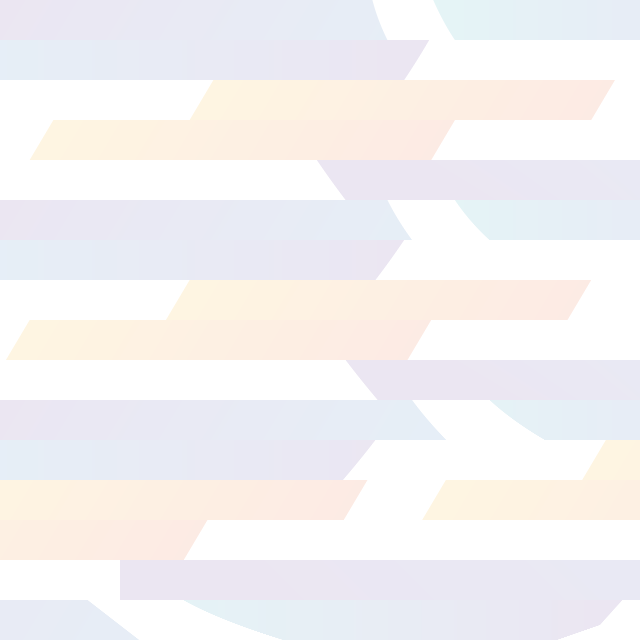
A Shadertoy shader for this background:

```glsl
// Pale ribbons sliced into sixteen horizontal bands on white.
// Every fifth band continues the same curve, so each ribbon edge is a
// polynomial in t, the distance travelled through its own kind of band.

#define BANDS 16.0
#define CYCLE 5.0
#define LEAN 0.594
#define WARM_WIDTH 10.04
#define WARM_STEP 4.0
#define LILAC vec3(0.922, 0.902, 0.949)
#define ICE vec3(0.902, 0.935, 0.967)
#define MINT vec3(0.896, 0.960, 0.966)
#define CREAM vec3(0.997, 0.962, 0.886)
#define PEACH vec3(0.990, 0.920, 0.894)

// Smoothed coverage of the span from left to right.
float span(float x, float left, float right, float pixel) {
    float enter = clamp((x - left) / pixel + 0.5, 0.0, 1.0);
    float leave = clamp((right - x) / pixel + 0.5, 0.0, 1.0);
    return enter * leave;
}

// Horizontal gradient between two colours.
vec3 ramp(vec3 a, vec3 b, float x, float start, float end) {
    return mix(a, b, clamp((x - start) / (end - start), 0.0, 1.0));
}

// Leaning warm ribbon, given its right edge.
vec3 warmRibbon(vec3 base, float x, float right, float pixel) {
    float left = right - WARM_WIDTH;
    vec3 tint = ramp(CREAM, PEACH, x, left, right);
    return mix(base, tint, span(x, left, right, pixel));
}

// Colour of one band; p.x runs right and p.y runs down, in band heights.
vec3 bandColor(float band, vec2 p, float pixel) {
    float group = floor(band / CYCLE);
    float kind = band - group * CYCLE;
    float u = p.y - band;
    float t = group + u;
    float x = p.x;
    bool lastGroup = group > 2.5;
    float far = BANDS + 1.0;
    vec3 color = vec3(1.0);

    if (kind < 0.5) {
        // Lilac sweep on the left, mint bowl on the right
        float lilacEnd = 9.31 + t * (0.256 + 0.12 * t);
        float mintStart = 10.83 + t * (0.446 + t * (0.0625 + 0.033 * t));
        float mintEnd = far;
        vec3 mintTail = mix(ICE, LILAC, 0.15);
        if (lastGroup) {
            lilacEnd = 2.19 + 1.29 * u;
            mintStart = 4.58 + u * (1.77 + 0.73 * u);
            mintEnd = 15.56 - 0.9 * u - 1.97 * max(u - 0.625, 0.0);
            mintTail = LILAC;
        }
        float shift = lastGroup ? -6.0 : 0.0;
        vec3 lilac = ramp(LILAC, ICE, x + 0.6 * u, shift, 11.0 + shift);
        vec3 mint = lastGroup
            ? ramp(mix(MINT, ICE, 0.3), mintTail, x, 4.5, 15.0)
            : ramp(MINT, mintTail, x, 10.8, 15.5);
        color = mix(color, lilac, span(x, -1.0, lilacEnd, pixel));
        color = mix(color, mint, span(x, mintStart, mintEnd, pixel));
    } else if (kind < 1.5) {
        // Ice ribbon fading to lilac
        float iceEnd = 10.73 - t * (0.578 + 0.047 * t);
        vec3 ice = ramp(ICE, LILAC, x, 0.0, 10.0);
        color = mix(color, ice, span(x, -1.0, iceEnd, pixel));
    } else if (kind > 3.5) {
        // Lilac ribbon entering from the right
        bool lowest = group > 1.5;
        float start = lowest ? 3.0 : 7.92 + t * (0.677 + 0.042 * t);
        vec3 lilac = ramp(LILAC, mix(LILAC, ICE, 0.4), x - u, start + 2.0, 16.0);
        color = mix(color, lilac, span(x, start, far, pixel));
    }

    // Warm ribbons step left at each band; the third group starts further left
    bool thirdGroup = group > 1.5 && group < 2.5;
    float warmEnd = 15.375 - WARM_STEP * (kind - 2.0) - LEAN * t;
    if (thirdGroup) warmEnd -= 5.0;
    if (kind > 1.5 && kind < 3.5)
        color = warmRibbon(color, x, warmEnd, pixel);
    if (thirdGroup && kind > 0.5 && kind < 2.5)
        color = warmRibbon(color, x, warmEnd + 12.0, pixel);
    return color;
}

void mainImage(out vec4 fragColor, in vec2 fragCoord) {
    vec2 uv = fragCoord / iResolution.xy;
    vec2 p = BANDS * vec2(uv.x, 1.0 - uv.y);
    vec2 pixel = BANDS / iResolution.xy;

    // Blend the two bands that meet at the nearest seam
    float seam = floor(p.y + 0.5);
    float below = clamp((p.y - seam) / pixel.y + 0.5, 0.0, 1.0);
    vec3 upper = bandColor(seam - 1.0, p, pixel.x);
    vec3 lower = bandColor(seam, p, pixel.x);
    fragColor = vec4(mix(upper, lower, below), 1.0);
}
```
